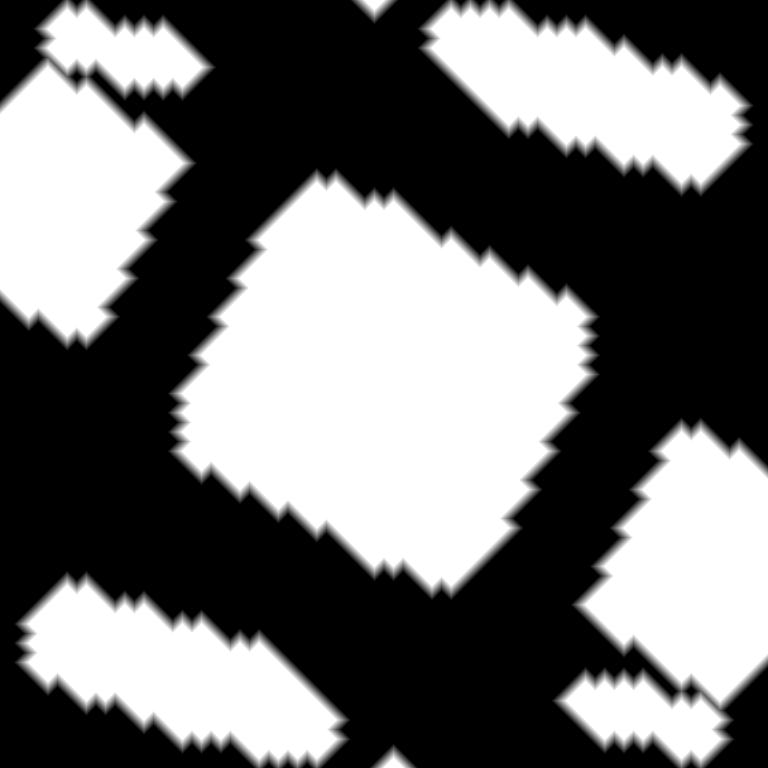
Reproduce this pattern procedurally as a Shadertoy shader.

```glsl
// Tilted white blocks on black, drawn as toothed unions of soft diamonds, symmetric under a half turn.

const float NODES = 40.0;   // lattice nodes across the canvas

// Rounded box whose long axis leans down to the right by tilt
float leaningBox(vec2 p, float tilt, vec2 halfSize, float radius) {
    vec2 axis = vec2(cos(tilt), -sin(tilt));
    vec2 local = vec2(dot(p, axis), dot(p, vec2(-axis.y, axis.x)));
    vec2 d = abs(local) - halfSize + radius;
    return length(max(d, 0.0)) + min(max(d.x, d.y), 0.0) - radius;
}

// Long bar with ends cut along the diagonals
float cutBar(vec2 p) {
    float bar = leaningBox(p - vec2(0.262, 0.38), 0.314, vec2(0.26, 0.07), 0.02);
    float ends = abs(p.x - p.y + 0.128) - 0.287;
    float corner = 0.484 - p.x - p.y;
    return max(max(bar, p.x - 0.466), 0.707 * max(ends, corner));
}

// Shapes on one side of the half turn
float outerBlocks(vec2 p) {
    float block = leaningBox(p - vec2(-0.424, 0.233), 0.471, vec2(0.125, 0.148), 0.035);
    float chip = leaningBox(p - vec2(-0.335, 0.432), 0.314, vec2(0.108, 0.038), 0.025);
    float bump = length(p - vec2(-0.0125, 0.5125)) - 0.03;
    return min(min(block, chip), min(bump, cutBar(p)));
}

float blocks(vec2 p) {
    float centre = leaningBox(p, 0.471, vec2(0.233, 0.213), 0.078);
    float ripple = 0.004 * sin(91.0 * p.x) * sin(117.0 * p.y);
    return min(centre, min(outerBlocks(p), outerBlocks(-p))) + ripple;
}

void mainImage(out vec4 fragColor, in vec2 fragCoord) {
    vec2 p = (fragCoord - 0.5 * iResolution.xy) / min(iResolution.x, iResolution.y);
    vec2 grid = p * NODES - 0.5;
    vec2 base = floor(grid);

    // Diamond distance to the nearest lit node
    float nearest = 4.0;
    for (int j = -1; j <= 2; j++) {
        for (int i = -1; i <= 2; i++) {
            vec2 node = base + vec2(i, j);
            vec2 away = abs(grid - node);
            if (blocks((node + 0.5) / NODES) < -0.018) {
                nearest = min(nearest, away.x + away.y);
            }
        }
    }

    // Soft rim from white to black
    float light = clamp((1.8 - nearest) / 0.8, 0.0, 1.0);
    fragColor = vec4(vec3(light), 1.0);
}
```
